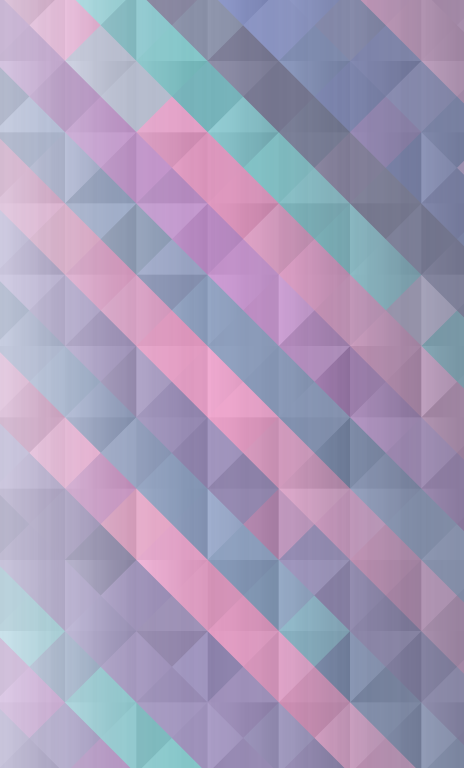
This background is drawn by a Shadertoy shader. Its source:

```glsl
// Pastel triangle mosaic: diagonal colour bands fading from pale left to slate right.

const float CELLS_ACROSS = 6.51;               // square cells over the canvas width
const vec2 GRID_OFFSET = vec2(0.912, 0.855);   // first grid vertex, in cells
const int FIRST_BAND = -6;
const int BAND_COUNT = 17;
const int SAMPLES = 3;                         // per axis, for smooth edges

const vec3 PALE  = vec3(0.85, 0.85, 0.90);
const vec3 SHADE = vec3(0.46, 0.48, 0.57);

// Pink, mauve, teal, steel blue, slate, lavender, periwinkle, olive
const vec3 PALETTE[8] = vec3[8](
    vec3(0.88, 0.60, 0.75), vec3(0.74, 0.55, 0.77),
    vec3(0.50, 0.76, 0.77), vec3(0.53, 0.60, 0.72),
    vec3(0.50, 0.50, 0.60), vec3(0.60, 0.55, 0.71),
    vec3(0.51, 0.55, 0.74), vec3(0.66, 0.64, 0.55));

// Palette entry of each diagonal band, from upper right to lower left
const int BAND_COLOUR[BAND_COUNT] = int[BAND_COUNT](
    0, 6, 6, 4, 2, 0, 1, 3, 0, 5, 3, 0, 5, 5, 2, 1, 5);

float hash(vec2 p) {
    return fract(sin(dot(p, vec2(127.1, 311.7))) * 43758.5453);
}

vec3 bandColour(float band) {
    int i = clamp(int(band) - FIRST_BAND, 0, BAND_COUNT - 1);
    return PALETTE[BAND_COLOUR[i]];
}

// Some diamonds drift towards another palette colour
vec3 diamondColour(vec2 diamond) {
    vec3 colour = bandColour(diamond.y);
    vec3 accent = PALETTE[int(hash(diamond + 31.7) * 8.0)];
    float pick = hash(diamond + 5.3);
    float amount = 0.12 * pick + 0.45 * step(0.91, pick);
    return mix(colour, accent, amount);
}

// Fade to pale on the left and to slate on the right
vec3 sideFade(vec3 colour, float x) {
    float pale = 0.72 * (1.0 - smoothstep(-0.12, 0.46, x));
    float dark = 0.58 * smoothstep(0.45, 1.0, x);
    return mix(mix(colour, PALE, pale), SHADE, dark);
}

// p: x from the left, y from the top, both in canvas widths
vec3 mosaic(vec2 p) {
    vec2 g = p * CELLS_ACROSS - GRID_OFFSET;
    vec2 cell = floor(g);
    vec2 diamond = floor(vec2(g.x + g.y, g.y - g.x));
    vec2 triangle = diamond + 0.37 * cell;

    vec3 colour = sideFade(diamondColour(diamond), p.x);

    // Brightness step and horizontal ramp of each triangle
    float level = 0.085 * (hash(triangle) - 0.5);
    float ramp = (fract(g.x) - 0.5) * mix(-0.11, 0.03, hash(triangle + 17.9));

    // Faint vertical streaks
    float streak = 0.012 * (hash(vec2(floor(p.x * 110.0), 3.0)) - 0.5);
    return colour + level + ramp + streak;
}

void mainImage(out vec4 fragColor, in vec2 fragCoord) {
    vec3 sum = vec3(0.0);
    for (int j = 0; j < SAMPLES; j++) {
        for (int i = 0; i < SAMPLES; i++) {
            vec2 jitter = (vec2(i, j) + 0.5) / float(SAMPLES) - 0.5;
            vec2 q = fragCoord + jitter;
            sum += mosaic(vec2(q.x, iResolution.y - q.y) / iResolution.x);
        }
    }
    fragColor = vec4(clamp(sum / float(SAMPLES * SAMPLES), 0.0, 1.0), 1.0);
}
```
